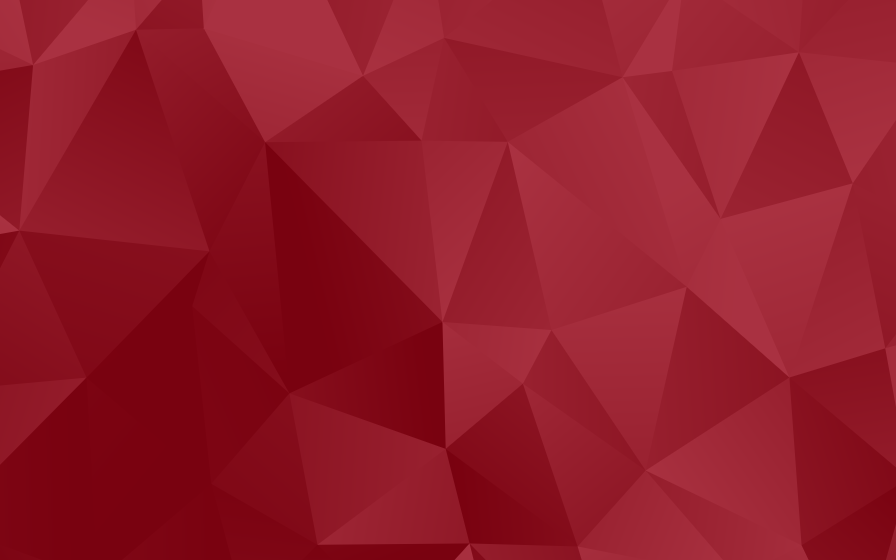
This background is drawn by a Shadertoy shader. Its source:

```glsl
#define DARK vec3(0.47, 0.0, 0.055)
#define LIGHT vec3(0.67, 0.2, 0.26)
#define CELL vec2(0.205, 0.265)
#define JITTER 0.84
#define TILT 0.22
#define FACET_CONTRAST 2.9
#define FACET_SLOPE 1.5
#define SHADE_CENTER vec2(0.28, 0.40)
#define SHADE_RADIUS vec2(0.43, 0.41)

float hash(vec2 p) {
    return fract(sin(dot(p, vec2(127.1, 311.7))) * 43758.5453);
}

float cross2(vec2 a, vec2 b) {
    return a.x * b.y - a.y * b.x;
}

mat2 rotation(float angle) {
    float c = cos(angle), s = sin(angle);
    return mat2(c, s, -s, c);
}

// Jittered mesh vertex in canvas units
vec2 meshVertex(vec2 id) {
    vec2 offset = vec2(hash(id), hash(id + 41.3)) - 0.5;
    return rotation(TILT) * ((id + JITTER * offset) * CELL);
}

// Broad lighting: a dark pool at left, a shaded lower edge
float broadTone(vec2 p) {
    vec2 q = (p - SHADE_CENTER) / SHADE_RADIUS;
    float pool = 0.74 * exp(-dot(q, q));
    float floorShade = 0.36 * exp(-pow(p.y / 0.27, 2.0));
    return clamp(0.8 - pool - floorShade, 0.06, 0.9);
}

// Signed distance to one edge, positive on the inner side
float edgeDistance(vec2 p, vec2 a, vec2 b, float winding) {
    vec2 edge = b - a;
    return winding * cross2(edge, p - a) / max(length(edge), 1e-4);
}

// Returns weighted tone and coverage of one facet
vec2 facet(vec2 p, vec2 a, vec2 b, vec2 c, float seed) {
    float winding = sign(cross2(b - a, c - a));
    float d = min(edgeDistance(p, a, b, winding),
              min(edgeDistance(p, b, c, winding),
                  edgeDistance(p, c, a, winding)));
    float coverage = clamp(d * iResolution.y + 0.5, 0.0, 1.0);

    // Flat tone plus a linear gradient in a random direction
    vec2 center = (a + b + c) / 3.0;
    float base = broadTone(center);
    float contrast = FACET_CONTRAST * base * (1.0 - base);
    float angle = 6.2832 * hash(vec2(seed, 7.7));
    float ramp = dot(p - center, vec2(cos(angle), sin(angle)));
    float tone = base + contrast * (hash(vec2(seed, 2.9)) - 0.5
               + FACET_SLOPE * ramp);
    return vec2(clamp(tone, 0.03, 0.97), 1.0) * coverage;
}

void mainImage(out vec4 fragColor, in vec2 fragCoord) {
    vec2 p = fragCoord / iResolution.y;
    vec2 home = floor((p * rotation(TILT)) / CELL);
    vec2 total = vec2(broadTone(p), 1.0) * 1e-4;

    // Gather the two facets of every nearby cell
    for (int y = -1; y <= 1; y++) {
        for (int x = -1; x <= 1; x++) {
            vec2 id = home + vec2(x, y);
            vec2 a = meshVertex(id);
            vec2 b = meshVertex(id + vec2(1, 0));
            vec2 c = meshVertex(id + vec2(1, 1));
            vec2 d = meshVertex(id + vec2(0, 1));
            float seed = 50.0 * hash(id + 13.7);

            // Split along the shorter diagonal
            if (distance(a, c) < distance(b, d)) {
                total += facet(p, a, b, c, seed);
                total += facet(p, a, c, d, seed + 3.1);
            } else {
                total += facet(p, b, c, d, seed);
                total += facet(p, b, d, a, seed + 3.1);
            }
        }
    }

    fragColor = vec4(mix(DARK, LIGHT, total.x / total.y), 1.0);
}
```
